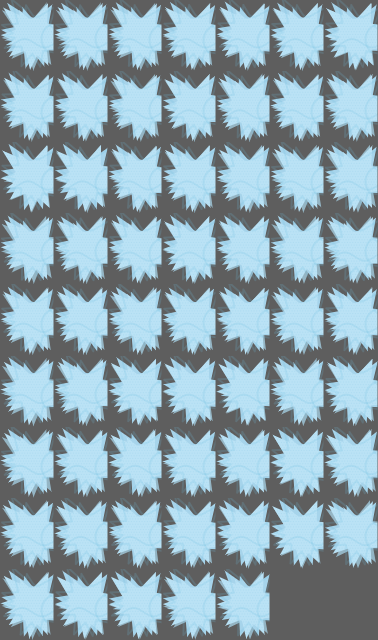
Write a WebGL 1 fragment shader that draws this pattern.

```glsl
precision highp float;
// Sheet of wobbling pale blue starbursts, cropped on the right, on dark grey.

uniform vec2 u_resolution;

const vec2 GRID = vec2(7.0, 9.0);        // columns and rows
const float FRAME_COUNT = 61.0;          // the last cells stay empty
const vec2 CELL = vec2(65.0, 85.5);      // design units in one cell, y down
const vec2 CENTER = vec2(41.0, 43.0);
const float CORE_RADIUS = 20.0;
const float VALLEY_ROUNDING = 2.5;
const float CROP_X = 64.4;
const float WOBBLE = 0.07;               // rotation range between frames
const float LINE_WIDTH = 0.45;
const float LINE_ALPHA = 0.5;
const float DOT_PITCH = 3.2;
const float DOT_ALPHA = 0.16;

const vec3 GREY = vec3(0.37);
const vec3 DEEP_BLUE = vec3(0.58, 0.71, 0.77);
const vec3 MID_BLUE = vec3(0.65, 0.83, 0.92);
const vec3 PALE_BLUE = vec3(0.73, 0.885, 0.96);
const vec3 LINE_BLUE = vec3(0.42, 0.74, 0.87);

float hash(vec2 p) {
  vec3 q = fract(vec3(p.xyx) * 0.1031);
  q += dot(q, q.yzx + 33.33);
  return fract((q.x + q.y) * q.z);
}

vec2 rotate(vec2 p, float angle) {
  float c = cos(angle), s = sin(angle);
  return vec2(c * p.x + s * p.y, c * p.y - s * p.x);
}

float smoothMin(float a, float b) {
  float h = max(VALLEY_ROUNDING - abs(a - b), 0.0) / VALLEY_ROUNDING;
  return min(a, b) - h * h * VALLEY_ROUNDING * 0.25;
}

// Joins a cone, from the center to its tip, to the shape so far.
float addSpike(float d, vec2 p, vec2 tip, float width) {
  float h = clamp(dot(p, tip) / dot(tip, tip), 0.0, 1.0);
  return smoothMin(d, length(p - h * tip) - width * (1.0 - h));
}

// Uneven starburst around the origin.
float starburst(vec2 p) {
  float d = length(p) - CORE_RADIUS;
  d = addSpike(d, p, vec2(-37.0, -34.0), 16.0);
  d = addSpike(d, p, vec2(-18.0, -31.0), 12.0);
  d = addSpike(d, p, vec2(17.0, -39.0), 16.0);
  d = addSpike(d, p, vec2(40.0, -10.0), 18.0);
  d = addSpike(d, p, vec2(42.0, 14.0), 20.0);
  d = addSpike(d, p, vec2(17.0, 36.0), 15.0);
  d = addSpike(d, p, vec2(-5.0, 41.0), 15.0);
  d = addSpike(d, p, vec2(-30.0, 25.0), 14.0);
  d = addSpike(d, p, vec2(-34.0, 11.0), 9.0);
  return addSpike(d, p, vec2(-40.0, -1.0), 15.0);
}

float fill(float d, float pixel) {
  return clamp(0.5 - d / pixel, 0.0, 1.0);
}

// Thin strokes keep their weight when narrower than a pixel.
float stroke(float d, float pixel) {
  float soft = max(pixel, LINE_WIDTH);
  return LINE_ALPHA * LINE_WIDTH / soft * clamp(1.5 - abs(d) / soft, 0.0, 1.0);
}

void main() {
  vec2 uv = gl_FragCoord.xy / u_resolution;
  uv.y = 1.0 - uv.y;
  vec2 grid = uv * GRID;
  vec2 cell = floor(grid);
  vec2 local = fract(grid) * CELL;
  vec2 p = local - CENTER;
  float pixel = CELL.x * GRID.x / u_resolution.x;

  // Each frame turns its layers by slightly different amounts.
  float frame = cell.y * GRID.x + cell.x;
  float turnA = WOBBLE * (hash(cell + 3.0) - 0.5);
  float turnB = WOBBLE * (hash(cell + 17.0) - 0.5);
  float turnC = WOBBLE * (hash(cell + 41.0) - 0.5);

  float deep = starburst(rotate(p - vec2(1.0, 0.5), -0.06 + turnC));
  float mid = starburst(rotate(p + vec2(0.0, 1.0), 0.15 + turnB));
  float front = starburst(rotate(p, turnA));
  float loose = starburst(rotate(p + vec2(0.0, 2.0), 0.27 + turnC));

  // Stacked shapes
  vec3 color = mix(GREY, DEEP_BLUE, fill(deep, pixel));
  color = mix(color, MID_BLUE, fill(mid, pixel));
  float frontMask = fill(front, pixel);
  color = mix(color, PALE_BLUE, frontMask);

  // Fine dots on the front shape
  vec2 dotCell = p / DOT_PITCH;
  dotCell.x += 0.5 * mod(floor(dotCell.y), 2.0);
  float dots = fill((length(fract(dotCell) - 0.5) - 0.2) * DOT_PITCH, pixel);
  color = mix(color, LINE_BLUE, dots * DOT_ALPHA * frontMask);

  // Loose outline and flowing inner curves
  color = mix(color, LINE_BLUE, stroke(loose, pixel));
  float arc = length(p - vec2(28.0, 5.0 + 60.0 * turnB)) - 19.0;
  float wave = p.y - 9.0 - 5.0 * sin(p.x * 0.13 + 20.0 * turnA);
  color = mix(color, LINE_BLUE, stroke(arc, pixel) * frontMask);
  color = mix(color, LINE_BLUE, stroke(wave, pixel) * frontMask);

  float visible = fill(local.x - CROP_X, pixel) * step(frame, FRAME_COUNT - 0.5);
  gl_FragColor = vec4(mix(GREY, color, visible), 1.0);
}
```
